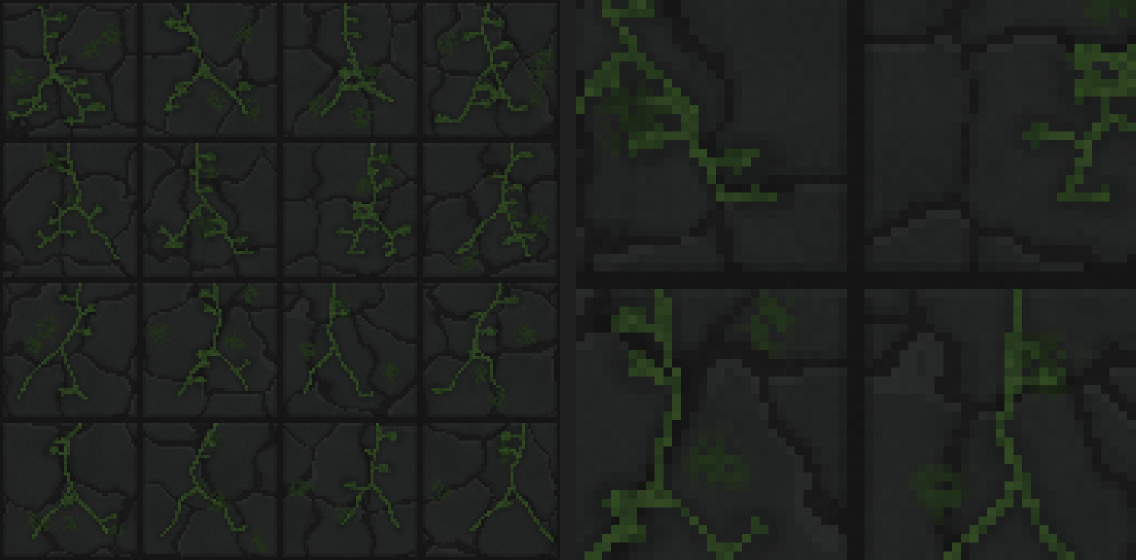
Left, the full canvas; right, a detail of the centre.
Give the GLSL for this texture, as a WebGL 2 fragment shader.

```glsl
#version 300 es
precision highp float;
uniform vec2 u_resolution;
out vec4 fragColor;

float hash(vec2 p) {
  return fract(sin(dot(p, vec2(127.1, 311.7))) * 43758.5453);
}

vec2 hash2(vec2 p) {
  return vec2(hash(p), hash(p + 47.3));
}

float noise(vec2 p) {
  vec2 i = floor(p), f = fract(p);
  f = f * f * (3.0 - 2.0 * f);
  return mix(mix(hash(i), hash(i + vec2(1, 0)), f.x),
             mix(hash(i + vec2(0, 1)), hash(i + vec2(1, 1)), f.x), f.y);
}

float segment(vec2 p, vec2 a, vec2 b) {
  vec2 pa = p - a, ba = b - a;
  return length(pa - ba * clamp(dot(pa, ba) / dot(ba, ba), 0.0, 1.0));
}

// Distance to the nearest Voronoi border, and how far that border faces up
vec2 crackBorder(vec2 p) {
  vec2 base = floor(p), nearCell = base, nearest = vec2(9);
  for (int k = 0; k < 9; k++) {
    vec2 c = base + vec2(k % 3 - 1, k / 3 - 1);
    vec2 d = c + 0.1 + 0.8 * hash2(c) - p;
    if (dot(d, d) < dot(nearest, nearest)) { nearest = d; nearCell = c; }
  }
  vec2 border = vec2(9, 0);
  for (int k = 0; k < 25; k++) {
    vec2 c = nearCell + vec2(k % 5 - 2, k / 5 - 2);
    if (c == nearCell) continue;
    vec2 d = c + 0.1 + 0.8 * hash2(c) - p;
    vec2 n = normalize(d - nearest);
    float dist = dot(0.5 * (d + nearest), n);
    if (dist < border.x) border = vec2(dist, n.y);
  }
  return border;
}

// Stem distance and leaf distance of a climbing vine that forks halfway
vec2 vine(vec2 p, vec2 tile, float growth) {
  vec2 result = vec2(9);
  vec2 node = vec2(mix(0.3, 0.75, hash(tile + 3.7)), 0.97), fork = node;
  float lean = node.x > 0.5 ? -1.0 : 1.0;
  for (int i = 0; i < 14; i++) {
    vec2 key = tile * 19.7 + vec2(i, float(i) * 0.37);
    vec2 r = hash2(key), s = hash2(key + 8.1);
    if (i == 4) fork = node;
    if (i == 9) { node = fork; lean = -lean; }
    vec2 next = node + (i < 4 ? vec2((r.x - 0.5) * 0.13 + lean * 0.02, -0.11)
                              : vec2(lean * (0.01 + 0.08 * r.x), -0.035 - 0.06 * r.y));
    result.x = min(result.x, segment(p, node, next));
    // Side twig with a leaf at its tip
    if (s.x < growth || i < 2) {
      float side = r.y < 0.5 ? -1.0 : 1.0;
      vec2 tip = next + vec2(side * (0.05 + 0.06 * s.y), 0.08 * r.x - 0.02);
      result.x = min(result.x, segment(p, next, tip));
      result.y = min(result.y, length((p - tip) * vec2(0.8, 1.1)) - 0.015 - 0.022 * s.y);
    }
    node = next;
  }
  return result;
}

vec3 slab(vec2 uv) {
  vec2 tile = floor(uv * 4.0);
  vec2 grain = floor(uv * 192.0);
  vec2 cell = mod(grain, 48.0);
  vec2 p = (cell + 0.5) / 48.0;
  float speck = hash(grain);
  float growth = mix(0.25, 0.7, tile.y / 3.0);

  // Stone with soft mottling
  vec3 col = vec3(0.133, 0.137, 0.137);
  col += 0.014 * (noise(grain * 0.13) - 0.5) + 0.01 * (speck - 0.5);

  // Cracks, with a lit lip on the stone below
  vec2 bend = vec2(noise(p * 7.0 + tile * 9.0), noise(p * 7.0 + tile * 9.0 + 50.0)) - 0.5;
  vec2 crack = crackBorder((p + 0.13 * bend) * 2.1 + tile * 17.3);
  float width = mix(0.015, 0.052, noise(p * 4.0 + tile * 13.0));
  if (crack.x < width) col = vec3(0.09) + 0.012 * speck;
  else if (crack.x < width + 0.045) col += crack.y > 0.3 ? 0.02 : -0.012;

  // Moss patches
  for (int i = 0; i < 4; i++) {
    vec2 key = tile * 7.3 + float(i) * 2.9;
    if (hash(key + 21.0) > 0.4 + growth * 0.7) continue;
    float d = length(p - 0.12 - 0.76 * hash2(key)) + 0.07 * (noise(grain * 0.4) - 0.5);
    float cover = (1.0 - smoothstep(0.035, 0.095, d)) * step(0.3, speck);
    col = mix(col, mix(vec3(0.11, 0.16, 0.09), vec3(0.14, 0.22, 0.1), speck), cover * 0.8);
  }

  // Vine with its shadow
  vec2 plant = vine(p + 0.035 * bend, tile, growth);
  col *= mix(0.84, 1.0, smoothstep(0.01, 0.06, min(plant.x, plant.y)));
  if (plant.y + 0.02 * (speck - 0.5) < 0.0)
    col = mix(vec3(0.12, 0.18, 0.1), vec3(0.19, 0.29, 0.13), speck);
  if (plant.x < 0.0125)
    col = mix(vec3(0.14, 0.21, 0.11), vec3(0.2, 0.29, 0.14), hash(grain + 5.0));

  // Bevel and the groove between slabs
  vec2 inset = min(cell, 47.0 - cell);
  float rim = min(inset.x, inset.y);
  if (rim < 2.0) col *= cell.y > 45.0 ? 1.08 : 0.86;
  if (rim < 1.0) col = vec3(0.08) + 0.006 * speck;
  return col;
}

void main() {
  // Four samples per fragment soften the grain edges
  vec3 sum = vec3(0);
  for (int k = 0; k < 4; k++) {
    vec2 offset = vec2(k % 2, k / 2) * 0.5 - 0.25;
    sum += slab((gl_FragCoord.xy + offset) / u_resolution);
  }
  fragColor = vec4(sum / 4.0, 1);
}
```
